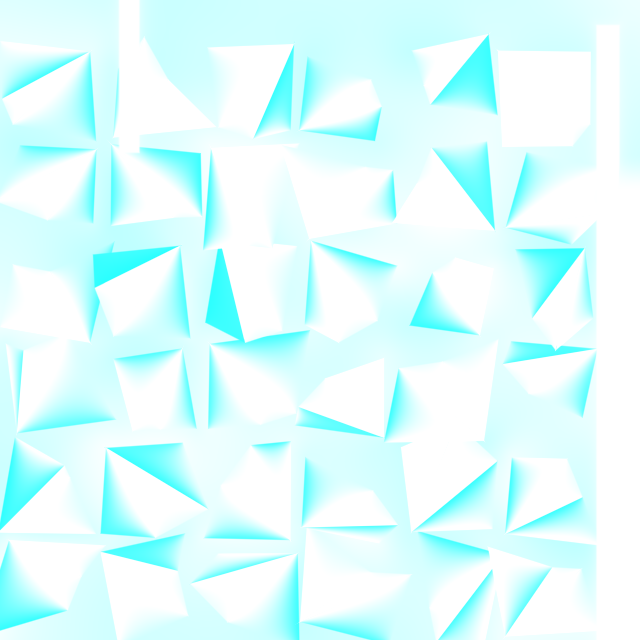
A WebGL 1 fragment shader for this background:

```glsl
precision highp float;
// Pale cyan field of folded, paper-like fans with crisp edges and soft shading.
// Each grid cell holds a fan of three triangles; the light inside a triangle is
// blended from its edges by distance. White upright bars lie on top.

uniform vec2 u_resolution;

#define GRID 6.4          // cells across the canvas
#define CELLS 6.0         // cells filled per row and column
#define DARK 0.16         // red level at a shaded fold
#define WHITE 1.06        // red level at a lit fold
#define FIELD 0.86        // red level of the open field
#define FALLOFF 1.45      // how tightly light clings to folds
#define FOLD_WIDTH 0.014  // softness of the light at a fold, in cells
#define EDGE 0.009        // edge smoothing, in cells
#define GLOW 6.0          // decay of the tint outside the fans

float hash(vec2 p) {
    vec3 q = fract(vec3(p.xyx) * 0.1031);
    q += dot(q, q.yzx + 33.33);
    return fract((q.x + q.y) * q.z);
}

float noise(vec2 p) {
    vec2 i = floor(p), f = fract(p);
    f = f * f * (3.0 - 2.0 * f);
    return mix(mix(hash(i), hash(i + vec2(1.0, 0.0)), f.x),
               mix(hash(i + vec2(0.0, 1.0)), hash(i + 1.0), f.x), f.y);
}

float cross2(vec2 a, vec2 b) { return a.x * b.y - a.y * b.x; }

float lineDistance(vec2 p, vec2 a, vec2 b) {
    return cross2(b - a, p - a) / length(b - a);
}

float segmentDistance(vec2 p, vec2 a, vec2 b) {
    vec2 ab = b - a;
    return length(p - a - ab * clamp(dot(p - a, ab) / dot(ab, ab), 0.0, 1.0));
}

float boxDistance(vec2 p, vec2 lo, vec2 hi) {
    vec2 d = max(lo - p, p - hi);
    return length(max(d, 0.0)) + min(max(d.x, d.y), 0.0);
}

// Paints a triangle over layer = (light, share of field showing through).
// light holds the levels of edges ab, bc, ca; open fades bc into the field.
vec2 paintFacet(vec2 layer, vec2 p, vec2 a, vec2 b, vec2 c, vec3 light, float open) {
    vec3 d = vec3(lineDistance(p, a, b), lineDistance(p, b, c), lineDistance(p, c, a));
    d *= sign(cross2(b - a, c - a));
    vec3 w = pow(max(d, 0.0) + FOLD_WIDTH, vec3(-FALLOFF)) * (0.8 + light);
    w /= w.x + w.y + w.z;
    vec2 facet = vec2(dot(w * light, vec3(1.0, 1.0 - open, 1.0)), w.y * open);
    float inside = smoothstep(-EDGE, EDGE, min(d.x, min(d.y, d.z)));
    return mix(layer, facet, inside);
}

float foldLight(vec2 seed, float darkChance) {
    return hash(seed) < darkChance ? DARK + 0.2 * hash(seed + 5.7) : WHITE;
}

// Fan spoke: a point at the given angle and reach from the apex
vec2 spoke(vec2 seed, float angle, float reach) {
    angle += 0.26 * (hash(seed) - 0.5);
    reach *= 0.72 + 0.4 * hash(seed + 3.1);
    return reach * vec2(cos(angle), sin(angle));
}

// Puts a fan point into its cell, mirrored and turned
vec2 place(vec2 q, float flip, float turn, vec2 center) {
    q -= 0.43;
    q.x *= flip;
    float c = cos(turn), s = sin(turn);
    return center + vec2(c * q.x - s * q.y, s * q.x + c * q.y);
}

void main() {
    vec2 uv = gl_FragCoord.xy / u_resolution;
    vec2 p = uv * GRID, home = floor(p);
    float base = FIELD + 0.2 * (noise(uv * 4.0 + 7.0) - 0.55) + 0.06 * (uv.y - 0.4);
    vec2 glow = vec2(base, 1.0) * 0.3;
    vec2 layer = vec2(0.0, 1.0);

    // Fans of this cell and its neighbours
    for (int j = -1; j <= 1; j++) {
        for (int i = -1; i <= 1; i++) {
            vec2 cell = home + vec2(float(i), float(j));
            if (min(cell.x, cell.y) < 0.0 || max(cell.x, cell.y) >= CELLS) continue;
            vec2 seed = cell * 7.3 + 11.0;
            float flip = hash(seed) < 0.5 ? -1.0 : 1.0;
            float turn = 1.5708 * floor(4.0 * hash(seed + 1.3)) + 0.4 * (hash(seed + 2.9) - 0.5);
            vec2 center = cell + 0.5 + 0.14 * (vec2(hash(seed + 4.1), hash(seed + 6.7)) - 0.5);
            float split = 0.55 + 0.4 * hash(seed + 8.9);
            vec2 apex = place(vec2(0.0), flip, turn, center);
            vec2 a = place(spoke(seed + 10.3, 0.0, 0.93), flip, turn, center);
            vec2 b = place(spoke(seed + 20.9, split, 1.08), flip, turn, center);
            vec2 c = place(spoke(seed + 30.1, split + 0.34, 1.08), flip, turn, center);
            vec2 d = place(spoke(seed + 40.7, 1.6, 0.93), flip, turn, center);

            layer = paintFacet(layer, p, apex, a, b, vec3(foldLight(seed + 50.3, 0.72),
                foldLight(seed + 51.9, 0.25), foldLight(seed + 53.1, 0.25)), step(0.4, hash(seed + 54.7)));
            layer = paintFacet(layer, p, apex, c, d, vec3(foldLight(seed + 60.1, 0.45),
                foldLight(seed + 61.3, 0.3), foldLight(seed + 63.7, 0.5)), step(0.5, hash(seed + 64.9)));
            layer = paintFacet(layer, p, apex, b, c, vec3(WHITE, 0.93, WHITE), 0.0);

            // Tint spilling from the two outer folds
            float wa = exp(-GLOW * segmentDistance(p, apex, a));
            float wd = exp(-GLOW * segmentDistance(p, apex, d));
            glow += wa * vec2(mix(0.66, 1.05, hash(seed + 70.3)), 1.0);
            glow += wd * vec2(mix(0.66, 1.05, hash(seed + 71.9)), 1.0);
        }
    }
    float red = layer.x + layer.y * glow.x / glow.y;

    // White bars and the lit right margin
    float bars = min(boxDistance(uv, vec2(0.187, 0.762), vec2(0.217, 1.2)),
                     boxDistance(uv, vec2(0.933, -0.2), vec2(0.967, 0.96)));
    float margin = smoothstep(0.932, 0.936, uv.x) * smoothstep(0.76, 0.7, uv.y);
    red = mix(red, 1.0, 0.45 * exp(-max(bars, 0.0) * 90.0));
    red = mix(red, 1.0, max(margin, smoothstep(0.003, -0.001, bars)));
    gl_FragColor = vec4(clamp(red, 0.0, 1.0), 1.0, 1.0, 1.0);
}
```
